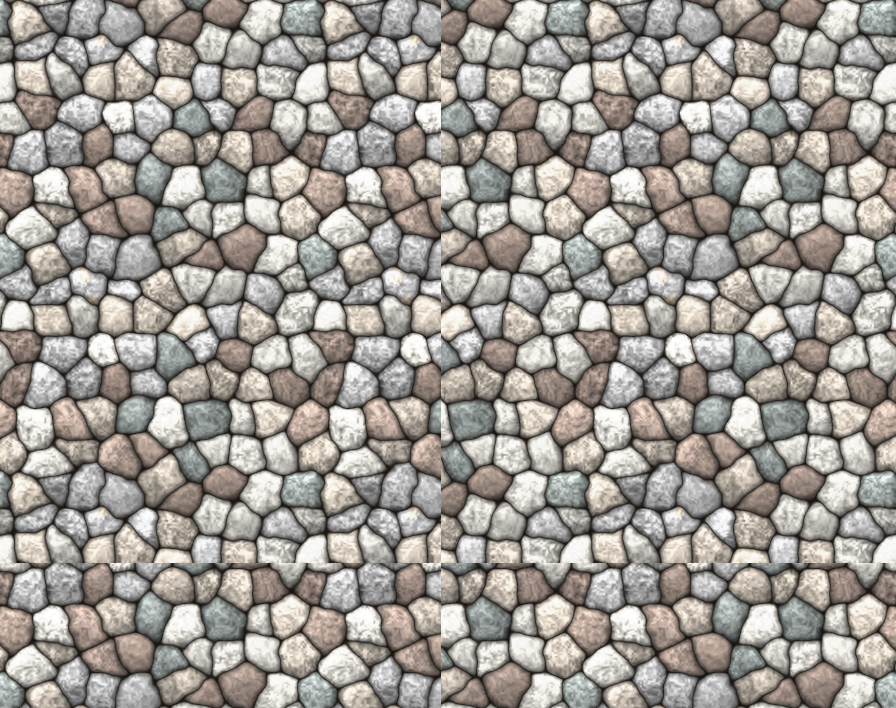
A WebGL 1 fragment shader for this texture:

```glsl
precision highp float;
// Dry-stone wall: tightly packed stones from a wrapped, weighted Voronoi block.
// The block repeats about 2.9 times across and 3 times down, with one
// vertical seam and one skipped course; each stone gets hue, grain and light.
uniform vec2 u_resolution;

const vec2 BLOCK = vec2(9.0, 7.0);          // stones in one repeat
const vec2 STONES = vec2(25.8, 21.0);       // stones over the canvas
const float SEAM_X = 0.492;
const float SEAM_SHIFT = 7.62;
const float SKIP_Y = 0.795;
const float ROUNDING = 21.0;                // higher gives sharper corners

const vec3 JOINT = vec3(0.10, 0.08, 0.065);
const vec3 CHALK = vec3(0.85, 0.84, 0.81);
const vec3 SAND = vec3(0.78, 0.74, 0.69);
const vec3 ROSE = vec3(0.64, 0.57, 0.53);
const vec3 COOL = vec3(0.72, 0.72, 0.725);
const vec3 SLATE = vec3(0.56, 0.59, 0.58);
const vec3 OCHRE = vec3(0.68, 0.54, 0.37);

float hash(vec2 p) {
  vec3 q = fract(vec3(p.xyx) * 0.1031);
  q += dot(q, q.yzx + 33.33);
  return fract((q.x + q.y) * q.z);
}

vec2 hash2(vec2 p) {
  return vec2(hash(p + 3.7), hash(p + 41.3));
}

// Value noise that wraps after the given period.
float noise(vec2 p, vec2 period) {
  vec2 i = floor(p);
  vec2 f = p - i;
  f = f * f * (3.0 - 2.0 * f);
  vec2 a = mod(i, period);
  vec2 b = mod(i + 1.0, period);
  return mix(mix(hash(a), hash(vec2(b.x, a.y)), f.x),
             mix(hash(vec2(a.x, b.y)), hash(b), f.x), f.y);
}

float rowOffset(float row) {
  return hash(vec2(mod(row, BLOCK.y), 71.0)) + 0.5 * mod(row, 2.0);
}

// Centre of a stone in xy, its size weight in z.
vec3 stone(vec2 cell) {
  vec2 id = mod(cell, BLOCK);
  vec2 jitter = 0.5 + 0.64 * (hash2(id) - 0.5);
  float weight = 0.22 * (hash(id + 29.0) - 0.5);
  return vec3(cell + jitter + vec2(rowOffset(cell.y), 0.0), weight);
}

// Lattice cell found by stepping from the point, along its shifted row.
vec2 neighbour(vec2 p, vec2 stepBy) {
  float row = floor(p.y) + stepBy.y;
  return vec2(floor(p.x - rowOffset(row)) + stepBy.x, row);
}

vec2 nearestStone(vec2 p) {
  vec2 best = vec2(0.0);
  float nearest = 100.0;
  for (int j = -2; j <= 2; j++) {
    for (int i = -2; i <= 2; i++) {
      vec2 cell = neighbour(p, vec2(float(i), float(j)));
      vec3 s = stone(cell);
      float d = dot(s.xy - p, s.xy - p) - s.z;
      if (d < nearest) { nearest = d; best = cell; }
    }
  }
  return best;
}

// Smooth minimum of the distances to all sides of a stone.
float edgeDistance(vec2 p, vec3 own) {
  float total = 0.0;
  for (int j = -2; j <= 2; j++) {
    for (int i = -2; i <= 2; i++) {
      vec3 other = stone(neighbour(p, vec2(float(i), float(j))));
      vec2 side = other.xy - own.xy;
      float gap = length(side);
      if (gap > 0.01) {
        float d = dot(0.5 * (own.xy + other.xy) - p, side / gap);
        total += exp(-ROUNDING * (d + 0.5 * (own.z - other.z) / gap));
      }
    }
  }
  return -log(total) / ROUNDING;
}

vec3 stoneColour(vec2 id) {
  float pick = hash(id + 19.0);
  vec3 c = mix(CHALK, SAND, step(0.30, pick));
  c = mix(c, COOL, step(0.54, pick));
  c = mix(c, ROSE, step(0.74, pick));
  c = mix(c, SLATE, step(0.92, pick));
  return c * mix(0.86, 1.10, hash(id + 57.0));
}

void main() {
  vec2 uv = gl_FragCoord.xy / u_resolution;
  uv.y = 1.0 - uv.y;
  float pixel = STONES.y / u_resolution.y;

  // Repeats, with the seam and the skipped course
  vec2 p = uv * STONES;
  p.x -= SEAM_SHIFT * step(SEAM_X, uv.x);
  p.y += step(SKIP_Y, uv.y);
  vec2 wobble = vec2(noise(p * 3.0, BLOCK * 3.0), noise(p * 3.0 + 5.0, BLOCK * 3.0));
  p += 0.14 * (wobble - 0.5);

  vec2 cell = nearestStone(p);
  vec2 id = mod(cell, BLOCK);
  vec3 own = stone(cell);
  vec2 local = p - own.xy;
  float edge = edgeDistance(p, own);

  // Weathered surface
  vec2 grainAt = local + 20.0 + id * 3.0;
  float blotch = noise(grainAt * 3.0, vec2(512.0)) - 0.5;
  float pits = noise(grainAt * 7.0, vec2(512.0)) - 0.5;
  float speck = noise(grainAt * 15.0, vec2(1024.0)) - 0.5;
  float rough = mix(0.6, 1.3, hash(id + 83.0));
  vec3 colour = stoneColour(id);
  float stain = step(0.93, hash(id + 7.0)) * smoothstep(0.0, 0.4, blotch);
  colour = mix(colour, OCHRE, 0.5 * stain);
  colour *= 1.0 + rough * (0.28 * blotch + 0.34 * pits + 0.36 * speck);

  // Rounded light from above left, then dark joints
  colour *= 1.03 - 0.44 * dot(local, vec2(0.35, 0.94));
  colour *= mix(0.50, 1.05, smoothstep(-0.02, 0.17, edge));
  colour = min(colour, 0.82 + 0.14 * colour);
  float body = smoothstep(-0.025, 0.005 + max(0.04, pixel), edge);
  vec3 joint = JOINT * (1.0 + 1.2 * max(blotch + pits, 0.0));
  gl_FragColor = vec4(clamp(mix(joint, colour, body), 0.0, 1.0), 1.0);
}
```
